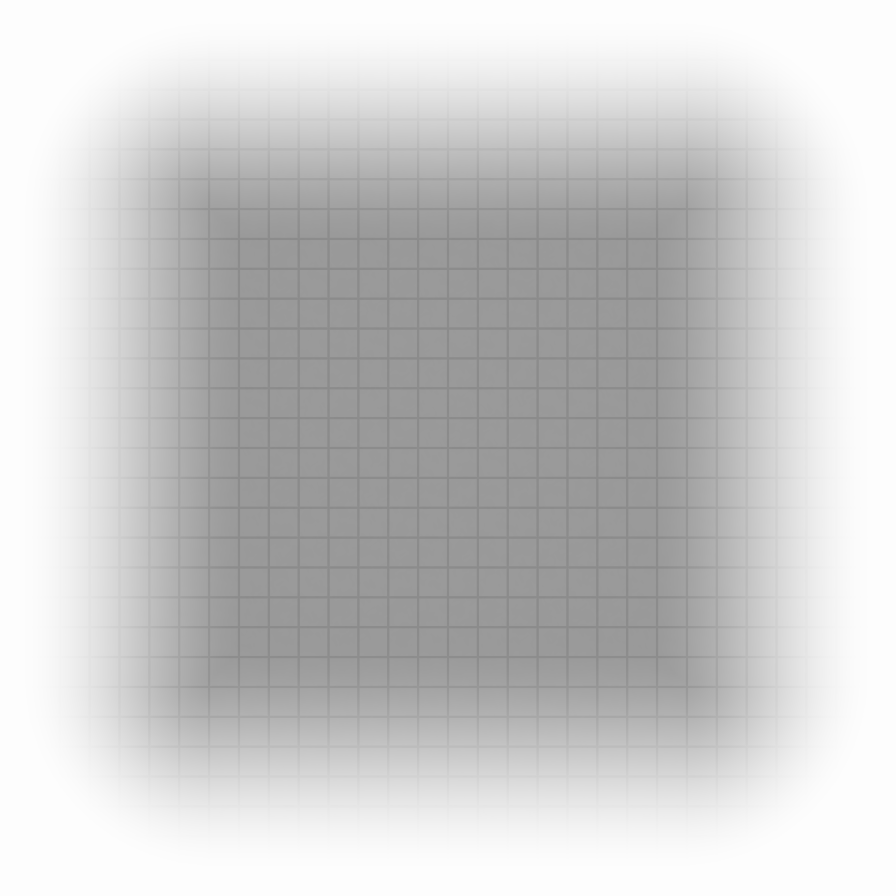
Reproduce this pattern procedurally as a WebGL 2 fragment shader.

```glsl
#version 300 es
precision highp float;

#define CELLS 30.0
#define LINE_HALF 0.0013
#define LINE_DARKEN 0.055
#define TILE_GREY 0.602
#define PAPER 0.992
#define CORE_HALF 0.26
#define FADE_START 0.22
#define FADE_END 0.48
#define CENTRE vec2(0.498, 0.504)
#define GRAIN 0.003

uniform vec2 u_resolution;
out vec4 fragColor;

// Signed distance to a box: sharp contours inside, rounded outside
float boxDistance(vec2 p, float halfSize) {
    vec2 q = abs(p) - halfSize;
    return length(max(q, 0.0)) + min(max(q.x, q.y), 0.0);
}

// Soft grid lines centred on the cell borders
float gridLines(vec2 uv, float pixel) {
    vec2 d = abs(fract(uv * CELLS + 0.5) - 0.5) / CELLS;
    float soft = max(pixel * 0.6, LINE_HALF * 0.5);
    vec2 lines = 1.0 - smoothstep(LINE_HALF - soft, LINE_HALF + soft, d);
    return max(lines.x, lines.y);
}

// Faint mottling from layered sines
float mottle(vec2 uv) {
    float sum = 0.0;
    vec2 p = uv * 90.0;
    for (int i = 0; i < 3; i++) {
        sum += sin(p.x + 1.7 * sin(p.y)) * sin(p.y + 1.3 * sin(p.x));
        p = mat2(1.2, 1.6, -1.6, 1.2) * p + 2.3;
    }
    return sum / 3.0;
}

void main() {
    float side = min(u_resolution.x, u_resolution.y);
    vec2 uv = (gl_FragCoord.xy - 0.5 * u_resolution) / side + 0.5;

    // Tiled surface
    float surface = TILE_GREY + GRAIN * mottle(uv);
    surface -= LINE_DARKEN * gridLines(uv, 1.0 / side);

    // Fade to paper around the rounded square
    float reach = CORE_HALF + boxDistance(uv - CENTRE, CORE_HALF);
    float fade = smoothstep(FADE_START, FADE_END, reach);
    fragColor = vec4(vec3(mix(surface, PAPER, fade)), 1.0);
}
```
